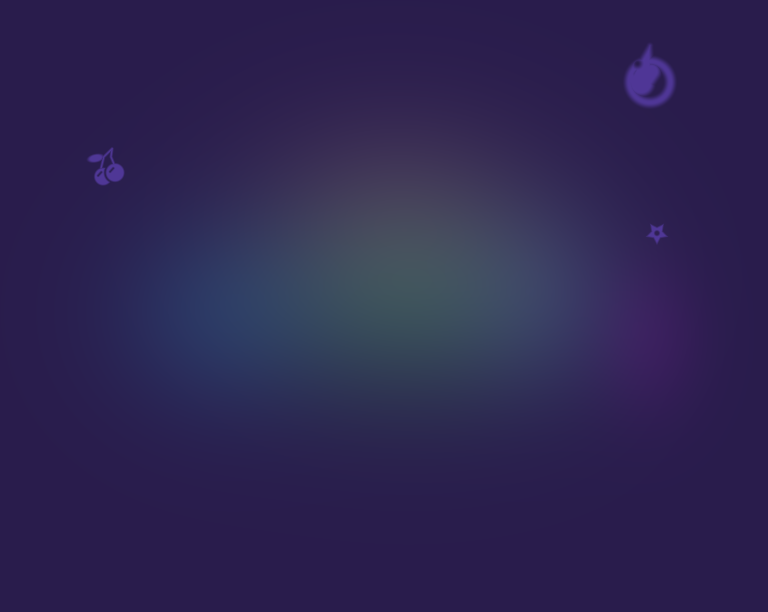
A Shadertoy shader for this background:

```glsl
// Soft coloured glows on deep violet, with a blurred flame, cherries and a star.

const float PI = 3.14159265;
const vec3 NIGHT = vec3(0.160, 0.110, 0.298);
const vec3 ICON = vec3(0.325, 0.225, 0.620);

// Elliptical Gaussian falloff
float glow(vec2 p, vec2 centre, vec2 radius) {
    vec2 q = (p - centre) / radius;
    return exp(-dot(q, q));
}

float fill(float d, float softness) {
    return 1.0 - smoothstep(-softness, softness, d);
}

float circle(vec2 p, vec2 centre, float radius) {
    return length(p - centre) - radius;
}

// Capsule whose radius changes from ra at a to rb at b
float taper(vec2 p, vec2 a, vec2 b, float ra, float rb) {
    vec2 pa = p - a, ba = b - a;
    float h = clamp(dot(pa, ba) / dot(ba, ba), 0.0, 1.0);
    return length(pa - ba * h) - mix(ra, rb, h);
}

// Two-part stem bending at its middle
float stem(vec2 p, vec2 top, vec2 bend, vec2 foot, float width) {
    return min(taper(p, top, bend, width, width), taper(p, bend, foot, width, width));
}

// Tongue of fire inside a ring
float flame(vec2 p) {
    float ring = abs(length(p) - 0.82) - 0.16;
    float tongue = taper(p, vec2(-0.36, -0.04), vec2(0.0, 1.45), 0.50, 0.04);
    float belly = taper(p, vec2(-0.25, 0.0), vec2(0.06, 0.42), 0.36, 0.34);
    float lobe = taper(p, vec2(-0.72, 0.08), vec2(-0.74, 0.56), 0.24, 0.05);
    float notch = circle(p, vec2(-0.50, 0.74), 0.15);
    return max(min(min(ring, lobe), min(tongue, belly)), -notch);
}

// Round fruit with a small slanted highlight cut out
float fruit(vec2 p, vec2 centre, float radius) {
    vec2 q = p - centre;
    float shine = taper(q, vec2(-0.55, 0.10), vec2(-0.20, 0.48), 0.10, 0.10);
    return max(length(q) - radius, -shine);
}

float cherries(vec2 p) {
    float back = fruit(p, vec2(-1.33, -0.44), 0.95);
    back = max(back, -circle(p, vec2(0.0), 1.22));
    float pair = min(back, fruit(p, vec2(0.0), 1.0));
    vec2 top = vec2(-0.33, 2.65);
    float stems = min(stem(p, top, vec2(-1.25, 1.75), vec2(-1.55, 0.5), 0.11),
                      stem(p, top, vec2(-0.45, 1.75), vec2(-0.10, 0.9), 0.11));
    vec2 leafAxis = normalize(vec2(1.0, 0.2));
    vec2 q = p - vec2(-2.15, 1.6);
    q = vec2(dot(q, leafAxis), dot(q, vec2(-leafAxis.y, leafAxis.x)));
    float leaf = (length(q / vec2(0.85, 0.42)) - 1.0) * 0.42;
    return min(min(pair, stems), leaf);
}

// Five-pointed star standing on one tip, with a round hole
float star(vec2 p, float innerRadius, float hole) {
    float sector = 2.0 * PI / 5.0;
    float angle = mod(atan(p.x, -p.y) + 0.5 * sector, sector) - 0.5 * sector;
    vec2 q = length(p) * vec2(cos(angle), abs(sin(angle)));
    vec2 tip = vec2(1.0, 0.0);
    vec2 edge = innerRadius * vec2(cos(0.5 * sector), sin(0.5 * sector)) - tip;
    float body = dot(q - tip, normalize(vec2(edge.y, -edge.x)));
    return max(body, hole - length(p));
}

// Overlapping pools of coloured light
vec3 background(vec2 p) {
    vec3 col = NIGHT;
    col += vec3(0.030, 0.170, 0.030) * glow(p, vec2(0.670, 0.511), vec2(0.245, 0.187));
    col += vec3(0.100, 0.070, 0.040) * glow(p, vec2(0.645, 0.650), vec2(0.245, 0.179));
    col += vec3(0.000, 0.085, 0.090) * glow(p, vec2(0.359, 0.487), vec2(0.180, 0.163));
    col += vec3(0.040, 0.060, 0.080) * glow(p, vec2(0.891, 0.511), vec2(0.147, 0.163));
    col += vec3(0.060, -0.005, 0.055) * glow(p, vec2(1.062, 0.446), vec2(0.090, 0.130));
    return col;
}

void mainImage(out vec4 fragColor, in vec2 fragCoord) {
    vec2 p = fragCoord / iResolution.y;
    vec3 col = background(p);

    // Icons, each drawn in its own local units
    float fire = fill(flame((p - vec2(1.062, 0.866)) / 0.0408), 0.14);
    float fruits = fill(cherries((p - vec2(0.188, 0.718)) / 0.0147), 0.14);
    float spark = fill(star((p - vec2(1.0735, 0.619)) / 0.0175, 0.52, 0.24), 0.12);
    col = mix(col, ICON, 0.90 * max(fire, max(fruits, spark)));

    fragColor = vec4(col, 1.0);
}
```
